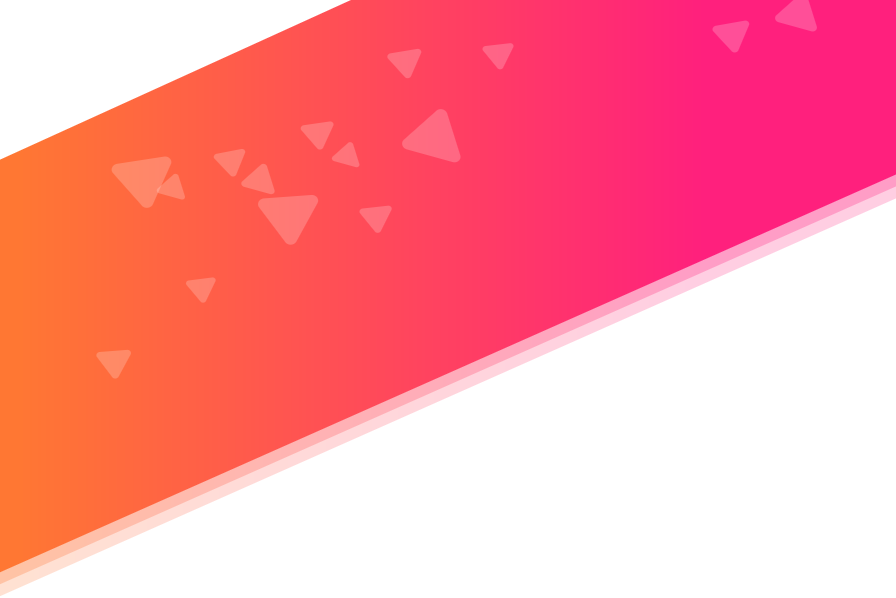
Write a Shadertoy shader that draws this background.

```glsl
// A slanted orange-to-pink band on white, trailed by two pale stripes.
// Half-plane distances cut the band; one loop strews translucent rounded
// triangles along it by wave formulas, with a hash for size and tilt.

float hash(float n) {
    n = fract(n * 0.1031 + 0.37);
    n *= n + 33.33;
    return fract(n * (n + n));
}

// Antialiased fill: 1 inside (negative distance), 0 outside
float coverage(float dist) {
    return clamp(0.5 - dist * iResolution.y, 0.0, 1.0);
}

// Distance to an upright equilateral triangle with rounded corners
float roundedTriangle(vec2 p, float inradius) {
    float k = sqrt(3.0);
    float corner = 0.32 * inradius;
    float halfSide = k * (inradius - corner);
    p.x = abs(p.x) - halfSide;
    p.y += halfSide / k;
    if (p.x + k * p.y > 0.0) p = vec2(p.x - k * p.y, -k * p.x - p.y) / 2.0;
    p.x -= clamp(p.x, -2.0 * halfSide, 0.0);
    return -length(p) * sign(p.y) - corner;
}

// Signed distance below a line of given height at x = 0 and slope
float belowLine(vec2 p, float height, float slope) {
    return (p.y - height - slope * p.x) / sqrt(1.0 + slope * slope);
}

void mainImage(out vec4 fragColor, in vec2 fragCoord) {
    vec2 p = fragCoord / iResolution.y;

    // Horizontal gradient
    vec3 orange = vec3(1.0, 0.467, 0.2);
    vec3 pink = vec3(1.0, 0.125, 0.49);
    vec3 color = mix(orange, pink, clamp((p.x - 0.03) / 1.15, 0.0, 1.0));

    // Triangles: a cluster on a swinging path, then three trailing off right
    for (int n = 0; n < 15; n++) {
        float i = float(n);
        float x = 0.191 + 0.0487 * i;
        float swing = (0.058 + 0.0228 * abs(i - 6.0)) * cos(2.15 * i);
        vec2 center = vec2(x, 0.522 + 0.36 * x - swing);
        float size = n % 5 == 1 ? 0.030 : mix(0.0127, 0.0175, hash(i));
        if (n >= 12) {
            float j = i - 12.0;
            center = vec2(0.834 + 0.501 * pow(0.5 * j, 0.36), 0.91 + 0.033 * j);
            size = 0.0155 + 0.003 * j;
        }

        // Every third one points up and leans; the rest point down
        bool upright = n % 3 == 2;
        float tilt = upright ? 0.27 : -0.2 * hash(i + 40.0);
        float c = cos(tilt), s = sin(tilt);
        vec2 q = mat2(c, s, -s, c) * (p - center);
        if (!upright) q.y = -q.y;
        q.x /= 1.12;
        color = mix(color, vec3(1.0), 0.21 * coverage(roundedTriangle(q, size)));
    }

    // Band and its two fading stripes
    float opacity = 0.22 * coverage(-belowLine(p, 0.003, 0.444))
                  + 0.22 * coverage(-belowLine(p, 0.023, 0.444))
                  + 0.56 * coverage(-belowLine(p, 0.043, 0.444));
    opacity *= coverage(belowLine(p, 0.733, 0.455));

    fragColor = vec4(mix(vec3(1.0), color, opacity), 1.0);
}
```
